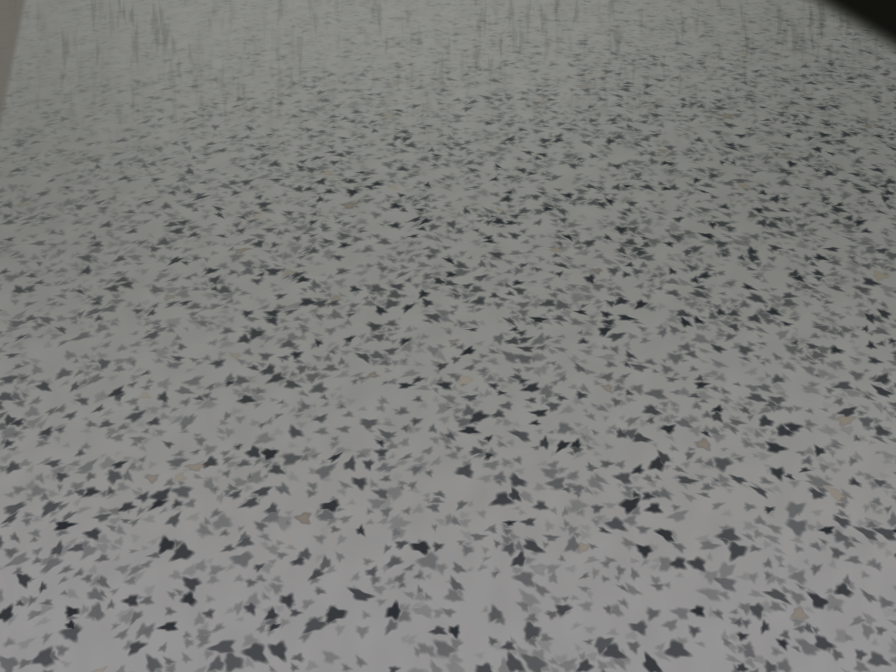
A Shadertoy shader for this texture:

```glsl
// A speckled terrazzo floor seen at a low angle, under dim grey light.
// Pixels are projected onto a receding plane, where cellular noise scatters
// angular chips; haze, streaks and blurred corner shadows are laid on top.

vec2 hash2(vec2 p) {
    vec2 q = vec2(dot(p, vec2(127.1, 311.7)), dot(p, vec2(269.5, 183.3)));
    return fract(sin(q) * 43758.545);
}

// Slow uneven patches from layered sines, about -1 to 1
float patches(vec2 p) {
    return 0.5 * sin(p.x + 1.7 * sin(p.y * 0.8)) + 0.5 * sin(p.y * 1.3 - p.x * 0.6 + 2.0);
}

// Scattered chips, one or none per cell: x = darkness, y = brown tint
vec2 chips(vec2 p, float density, float blur) {
    vec2 home = floor(p);
    vec2 result = vec2(0.0);
    for (int j = -1; j <= 1; j++)
    for (int i = -1; i <= 1; i++) {
        vec2 cell = home + vec2(i, j);
        vec2 place = hash2(cell);
        vec2 kind = hash2(cell + 37.2);
        vec2 form = hash2(cell + 81.6);
        if (kind.x > density + 0.16 * patches(cell * 0.45)) continue;

        // Wobbled and stretched outline
        vec2 q = p - cell - 0.12 - 0.76 * place;
        float turn = 6.283 * form.x;
        q = mat2(cos(turn), -sin(turn), sin(turn), cos(turn)) * q;
        q.y *= 1.0 + 0.6 * place.x;
        float angle = atan(q.y, q.x);
        float outline = 1.0 + 0.2 * sin(3.0 * angle + 9.0 * place.y)
                            + 0.13 * sin(5.0 * angle + 7.0 * kind.y);
        float radius = mix(0.2, 0.5, form.y);
        float cover = smoothstep(blur, -blur, length(q) * outline - radius);
        float tone = cover * mix(0.2, 1.0, pow(kind.y, 1.15));
        float brown = cover * step(0.975, fract(kind.y * 17.0 + form.x));
        result = max(result, vec2(tone * (1.0 - 0.7 * brown), brown));
    }
    return result;
}

void mainImage(out vec4 fragColor, in vec2 fragCoord) {
    vec2 uv = fragCoord / iResolution.xy;
    vec2 p = fragCoord / iResolution.y;

    // Perspective onto the floor plane
    float depth = 1.0 / (1.6 - uv.y);
    vec2 ground = vec2((p.x - 0.66) * depth, 1.8 * depth);
    ground += 0.003 * sin(ground.yx * vec2(83.0, 71.0));
    float blur = 0.003 * depth * (1.0 + 0.8 * depth);

    // Pale floor, darker and greener towards the far side
    vec3 col = mix(vec3(0.58, 0.575, 0.575), vec3(0.505, 0.51, 0.49), smoothstep(0.0, 0.85, uv.y));
    col += 0.025 * smoothstep(0.55, 0.0, distance(uv, vec2(0.45, 0.95)));
    col -= 0.05 * smoothstep(0.55, 1.0, uv.x) * smoothstep(0.3, 1.0, uv.y);
    col -= 0.025 * smoothstep(0.25, 0.0, uv.x) * smoothstep(0.2, 0.8, uv.y);
    col += 0.007 * patches(ground * 60.0) + 0.005 * patches(p * vec2(140.0, 18.0));

    // Chips: strongest right of centre, washed out at the far left and top
    float haze = smoothstep(1.02, 0.68, uv.y + 0.16 * (0.5 - uv.x));
    float contrast = mix(0.2, 1.0, haze);
    contrast *= 1.0 - 0.3 * smoothstep(0.5, 0.0, uv.x) * smoothstep(0.2, 0.6, uv.y);
    vec2 coarse = chips(ground * 50.0, 0.47, blur * 50.0);
    vec2 fine = chips(ground * 78.0 + 19.4, 0.40, blur * 78.0);
    float dark = max(coarse.x, 0.55 * fine.x) * contrast;
    col *= 1.0 - 0.69 * dark;
    col += vec3(-0.012, 0.0, 0.016) * dark;
    col += vec3(0.03, 0.005, -0.03) * coarse.y * contrast;

    // Vertical smears of reflected light on the far side
    float far = smoothstep(0.7, 1.0, uv.y);
    float smear = chips(vec2(p.x * 95.0, p.y * 22.0), 0.5, 0.3).x;
    col += far * (0.02 - 0.07 * smear);

    // Seam at the upper left, shadowed object at the upper right
    float seam = uv.x - 0.028 + 0.15 * (1.0 - uv.y);
    col = mix(col, vec3(0.40, 0.385, 0.36), 0.75 * smoothstep(0.004, -0.004, seam));
    float object = (uv.x - 0.915) * 0.8 - (1.0 - uv.y);
    col = mix(col, vec3(0.07, 0.075, 0.06), smoothstep(-0.022, 0.022, object));

    fragColor = vec4(clamp(col, 0.0, 1.0), 1.0);
}
```
